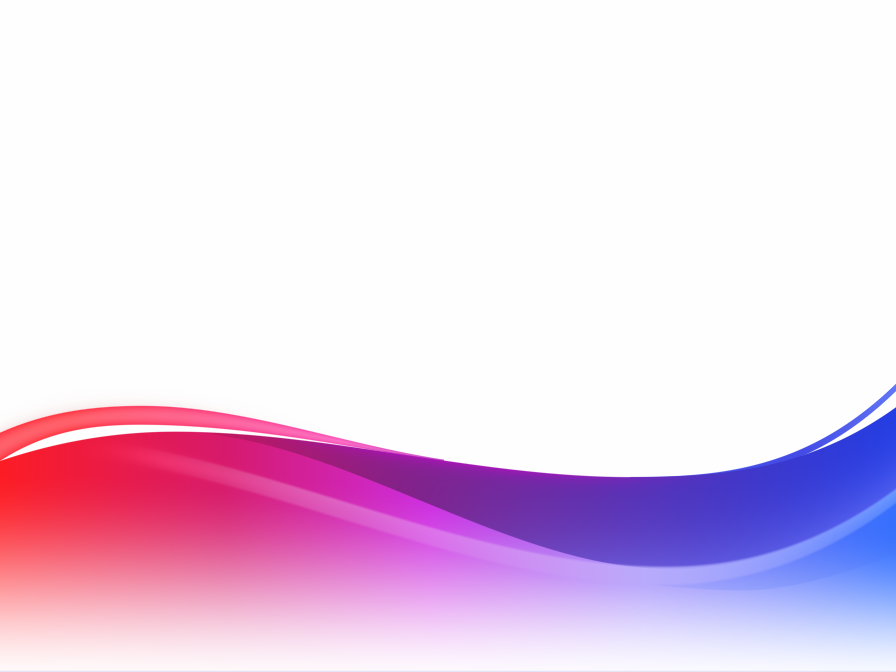
This background is drawn by a Shadertoy shader. Its source:

```glsl
// Flowing red-to-blue wave along the foot of a white canvas, with glossy ribbons.
// Each outline is a chain of cubic Hermite arcs; the layers are painted back to
// front with smooth coverage, and the wave fades to white at the bottom.

// Height at x of the cubic arc between two knots (x, height, slope).
float arc(float x, vec3 a, vec3 b) {
    float w = b.x - a.x, t = clamp((x - a.x) / w, 0.0, 1.0), s = 1.0 - t;
    return mix(a.y, b.y, t * t * (3.0 - 2.0 * t)) + w * t * s * (a.z * s - b.z * t);
}

// Two arcs joined at the middle knot.
float curve(float x, vec3 a, vec3 b, vec3 c) {
    return x < b.x ? arc(x, a, b) : arc(x, b, c);
}

// Position of x between two limits, from 0 to 1.
float ramp(float a, float b, float x) {
    return clamp((x - a) / (b - a), 0.0, 1.0);
}

// Antialiased coverage of the side where d is positive.
float cover(float d) {
    float edge = 0.8 / iResolution.y;
    return smoothstep(-edge, edge, d);
}

// Saturated colour of the wave from left to right.
vec3 waveColor(float x) {
    vec3 c = mix(vec3(0.99, 0.11, 0.14), vec3(0.84, 0.10, 0.42), ramp(0.0, 0.25, x));
    c = mix(c, vec3(0.80, 0.17, 0.88), ramp(0.25, 0.48, x));
    c = mix(c, vec3(0.52, 0.42, 0.98), ramp(0.48, 0.72, x));
    return mix(c, vec3(0.20, 0.44, 1.0), ramp(0.72, 1.0, x));
}

// Deep colour of the fold behind the wave.
vec3 foldColor(float x) {
    vec3 c = mix(vec3(0.78, 0.08, 0.36), vec3(0.52, 0.13, 0.53), ramp(0.23, 0.44, x));
    c = mix(c, vec3(0.33, 0.20, 0.72), ramp(0.44, 0.72, x));
    return mix(c, vec3(0.14, 0.24, 0.89), ramp(0.72, 1.0, x));
}

void mainImage(out vec4 fragColor, in vec2 fragCoord) {
    vec2 uv = fragCoord / iResolution.xy;
    float x = uv.x, y = uv.y;
    vec3 color = vec3(0.997);

    // Outlines
    vec3 trough = vec3(0.703, 0.290, 0.0);
    float crest = x < 0.195 ? arc(x, vec3(0.0, 0.314, 0.45), vec3(0.195, 0.3576, 0.0))
        : curve(x, vec3(0.195, 0.3576, 0.0), trough, vec3(1.0, 0.394, 0.96));
    float foldBase = curve(x, vec3(0.221, 0.356, -0.12), vec3(0.749, 0.153, 0.0), vec3(1.0, 0.271, 1.0));
    float upperTop = curve(x, vec3(0.0, 0.356, 0.6), vec3(0.159, 0.396, 0.0), vec3(0.495, 0.316, -0.2));
    float upperBase = curve(x, vec3(0.0, 0.314, 0.87), vec3(0.156, 0.368, 0.0), vec3(0.495, 0.3125, -0.22));
    float tailTop = arc(x, trough, vec3(1.0, 0.429, 1.3));
    float gloss = curve(x, vec3(0.117, 0.330, -0.19), vec3(0.742, 0.143, 0.0), vec3(1.0, 0.262, 1.0));
    float shade = curve(x, vec3(0.62, 0.150, -0.2), vec3(0.83, 0.1215, 0.0), vec3(1.0, 0.174, 0.45));

    // Soft halo over the left ribbon
    float halo = exp(-max(y - upperTop, 0.0) * 110.0) * step(upperTop, y);
    color -= vec3(0.03, 0.09, 0.09) * halo * (1.0 - smoothstep(0.0, 0.45, x));

    // Upper ribbon, paler along its middle
    float across = ramp(upperBase, upperTop, y);
    vec3 ribbon = mix(vec3(1.0, 0.20, 0.25), vec3(0.98, 0.26, 0.70), ramp(0.08, 0.38, x));
    ribbon = mix(ribbon, vec3(0.75, 0.15, 0.75), ramp(0.38, 0.49, x));
    ribbon = mix(ribbon, vec3(1.0), 0.9 * across * (1.0 - across));
    color = mix(color, ribbon, cover(upperTop - y) * cover(y - upperBase) * step(x, 0.495));

    // Thin tail ribbon at the right
    float tail = cover(tailTop - y) * cover(y - tailTop + 0.011) * step(trough.x, x);
    color = mix(color, mix(vec3(0.27, 0.30, 0.90), vec3(0.38, 0.46, 0.96), ramp(0.9, 1.0, x)), tail);

    // Wave body, fading to white at the foot
    float fade = 1.0 - smoothstep(-0.03, 0.30 - 0.08 * x * x, y);
    vec3 body = mix(waveColor(x), vec3(1.0), fade);
    float shaded = cover(y - shade) * smoothstep(0.64, 0.82, x);
    body = mix(body, vec3(0.28, 0.44, 0.96), 0.16 * shaded);

    // Dark fold, lighter near its base and glowing along the crest
    float rise = ramp(foldBase, max(crest, foldBase + 0.001), y);
    vec3 fold = mix(foldColor(x), vec3(0.50, 0.52, 1.0),
        0.45 * (1.0 - rise) * (1.0 - rise) * smoothstep(0.45, 0.75, x));
    float rim = exp(-max(crest - y, 0.0) * 100.0);
    rim *= smoothstep(0.27, 0.46, x) * (1.0 - smoothstep(0.52, 0.85, x));
    fold = mix(fold, vec3(0.72, 0.06, 0.76), 0.75 * rim);
    body = mix(body, fold, cover(y - foldBase) * smoothstep(0.215, 0.25, x));

    // Glossy ribbon laid over the body
    float offset = y - gloss, halfWidth = mix(0.0125, 0.0095, ramp(0.75, 1.0, x));
    float sheen = 0.17 + 0.10 * ramp(-halfWidth, halfWidth, offset);
    vec3 glossTint = mix(waveColor(x), vec3(1.0), fade * 0.7);
    vec3 glossColor = mix(mix(body, glossTint, 0.8), vec3(1.0), sheen);
    float glossMask = smoothstep(-0.004, 0.002, halfWidth - abs(offset));
    body = mix(body, glossColor, glossMask * smoothstep(0.12, 0.38, x));
    body += 0.06 * exp(-offset * offset * 6000.0) * (1.0 - smoothstep(0.15, 0.4, x)) * smoothstep(0.08, 0.2, x);

    color = mix(color, body, cover(crest - y));

    // Hairline along the foot
    color = mix(color, vec3(0.87, 0.87, 0.96), cover(0.0018 - y) * 0.8);
    fragColor = vec4(clamp(color, 0.0, 1.0), 1.0);
}
```
